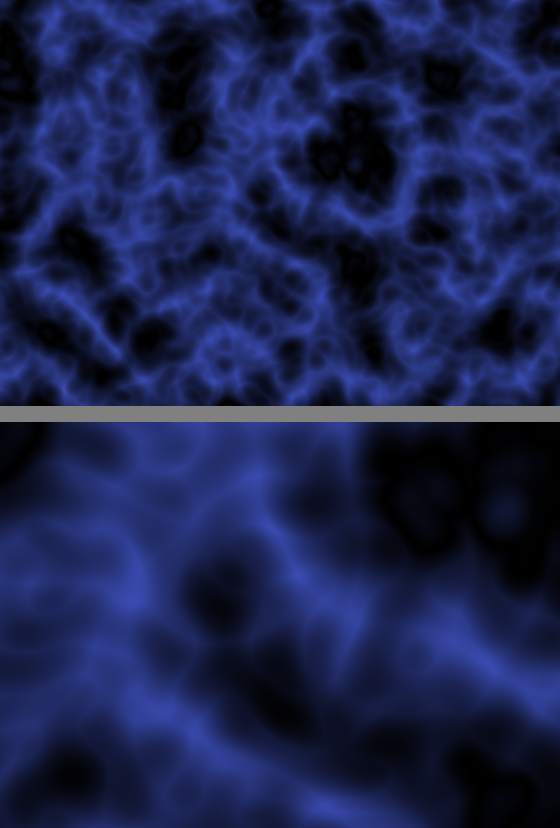
Top: the whole. Bottom: its middle third, enlarged.
This texture is drawn by a Shadertoy shader. Its source:

```glsl
// Glowing blue veins over dark hollows: three octaves of folded gradient
// noise are subtracted from a bright level. Where the sum drops below zero
// it is folded back, which leaves black outlines around dim islands.

// Random unit vector for a lattice cell.
vec2 randomGradient(vec2 cell) {
    vec3 h = fract(vec3(cell.xyx) * vec3(0.1031, 0.1030, 0.0973));
    h += dot(h, h.yzx + 33.33);
    float angle = 6.28318 * fract((h.x + h.y) * h.z);
    return vec2(cos(angle), sin(angle));
}

// Smooth gradient noise, roughly -0.7 to 0.7.
float gradientNoise(vec2 p) {
    vec2 cell = floor(p);
    vec2 f = p - cell;
    vec2 blend = f * f * f * (f * (f * 6.0 - 15.0) + 10.0);
    vec2 e = vec2(1.0, 0.0);
    float a = dot(randomGradient(cell), f);
    float b = dot(randomGradient(cell + e.xy), f - e.xy);
    float c = dot(randomGradient(cell + e.yx), f - e.yx);
    float d = dot(randomGradient(cell + e.xx), f - e.xx);
    return mix(mix(a, b, blend.x), mix(c, d, blend.x), blend.y);
}

// Sum of folded noise; its zero lines form the creases.
float turbulence(vec2 p) {
    mat2 turnAndDouble = 2.0 * mat2(0.8, 0.6, -0.6, 0.8);
    float sum = 0.0;
    float amplitude = 1.0;
    for (int octave = 0; octave < 3; octave++) {
        // A tiny rounding keeps the creases smooth.
        float n = gradientNoise(p);
        sum += amplitude * sqrt(n * n + 0.0003);
        p = turnAndDouble * p + vec2(17.3, 9.7);
        amplitude *= 0.5;
    }
    return sum;
}

void mainImage(out vec4 fragColor, in vec2 fragCoord) {
    vec2 p = fragCoord / iResolution.y * 4.6 + vec2(23.4, 41.7);

    // Bright veins, black outlines at zero, dim islands beyond it.
    float level = 0.95 - 1.53 * turbulence(p);
    float glow = pow(abs(level), 1.3);

    vec3 veinBlue = vec3(0.26, 0.34, 0.80);
    fragColor = vec4(veinBlue * glow, 1.0);
}
```
